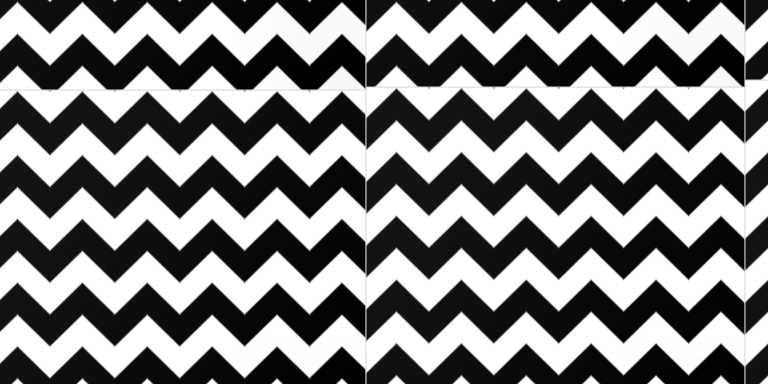
Give the GLSL for this pattern, as a WebGL 1 fragment shader.

```glsl
precision highp float;

uniform vec2 u_resolution;

// Lengths are fractions of the canvas height
#define ZIG_WIDTH 0.1690
#define ROW_PITCH 0.1660
#define ZIG_RISE 0.0825
#define PANEL_SIZE 0.987
#define FIRST_SEAM_X 0.953
#define FIRST_SEAM_Y 0.2345
#define PEAK_X 0.0795
#define UPPER_PEAK_Y 0.0885
#define EDGE_SOFTNESS 0.0046
#define SEAM_WIDTH 0.0028
#define SEAM_COLOR 0.85
#define INK_SHEEN 0.075

// Vertical distance to the nearest band edge, positive inside the ink
float chevronDistance(vec2 p) {
    float ridge = 2.0 * ZIG_RISE * abs(fract(p.x / ZIG_WIDTH + 0.5) - 0.5);
    float row = (p.y - ridge) / ROW_PITCH;
    return ROW_PITCH * (0.25 - abs(fract(row + 0.25) - 0.5));
}

// Each column of panels hangs a little higher than the one before
float seamHeight(float column) {
    return FIRST_SEAM_Y - (column + 2.0 * column * column) / 384.0;
}

float seamMask(float dist, float pixel) {
    float halfWidth = 0.5 * SEAM_WIDTH;
    float coverage = min(1.0, SEAM_WIDTH / pixel);
    return coverage * (1.0 - smoothstep(halfWidth - 0.5 * pixel,
                                       halfWidth + 0.5 * pixel, dist));
}

void main() {
    float pixel = 1.0 / u_resolution.y;
    vec2 p = gl_FragCoord.xy * pixel;
    p.y = 1.0 - p.y;

    // Panel layout
    float across = (p.x - FIRST_SEAM_X) / PANEL_SIZE + 1.0;
    float column = floor(across);
    float seamY = seamHeight(column);
    float below = step(seamY, p.y);
    vec2 panel = vec2(fract(across), fract((p.y - seamY) / PANEL_SIZE));

    // Chevron bands restart at every panel
    float peakY = mix(UPPER_PEAK_Y, seamY + 0.004, below);
    vec2 local = vec2(panel.x * PANEL_SIZE - PEAK_X, p.y - peakY);
    float soft = max(EDGE_SOFTNESS, 1.2 * pixel);
    float ink = smoothstep(-soft, soft, chevronDistance(local));

    // Slight sheen in the ink and shade in the paper
    float fade = smoothstep(0.15, 1.1, 0.65 * panel.x + 0.45 * panel.y);
    float inkTone = INK_SHEEN * (1.0 - fade);
    float paperTone = 1.0 - 0.03 * smoothstep(0.6, 1.0, min(panel.x, panel.y));
    float tone = mix(paperTone, inkTone, ink);

    // Thin joints between panels
    float jointX = PANEL_SIZE * min(panel.x, 1.0 - panel.x);
    float joint = max(seamMask(jointX, pixel), seamMask(abs(p.y - seamY), pixel));
    tone = mix(tone, SEAM_COLOR, joint);

    gl_FragColor = vec4(vec3(tone), 1.0);
}
```
